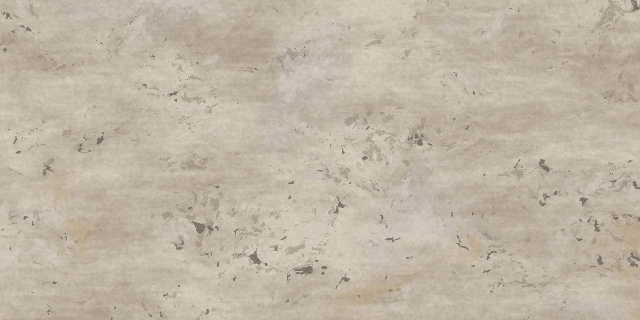
This texture is drawn by a WebGL 1 fragment shader. Its source:

```glsl
precision highp float;
uniform vec2 u_resolution;

const vec3 BASE = vec3(0.765, 0.717, 0.655);
const vec3 TONE_STEP = vec3(0.041, 0.042, 0.043);
const vec3 LILAC_GREY = vec3(0.755, 0.718, 0.692);
const vec3 OCHRE = vec3(0.70, 0.61, 0.46);
const vec3 PALE = vec3(0.825, 0.79, 0.75);
const vec3 STAIN = vec3(0.56, 0.51, 0.45);
const vec3 PIT = vec3(0.40, 0.365, 0.33);

const float PATCH_AMOUNT = 0.45;
const float STREAK_AMOUNT = 0.52;
const float BRUSH_AMOUNT = 0.24;
const float MOTTLE_AMOUNT = 0.30;
const float GRAIN_AMOUNT = 0.85;
const float GRAIN_SCALE = 210.0;
const float FBM_SPREAD = 8.8;

float hash(vec2 p) {
  vec3 q = fract(p.xyx * vec3(0.1031, 0.1030, 0.0973));
  q += dot(q, q.yzx + 33.33);
  return fract((q.x + q.y) * q.z);
}

float noise(vec2 p) {
  vec2 cell = floor(p);
  vec2 f = fract(p);
  f = f * f * (3.0 - 2.0 * f);
  float low = mix(hash(cell), hash(cell + vec2(1.0, 0.0)), f.x);
  float high = mix(hash(cell + vec2(0.0, 1.0)), hash(cell + vec2(1.0)), f.x);
  return mix(low, high, f.y);
}

// Layered noise, centred on zero with a spread near one
float fbm(vec2 p, float gain) {
  float sum = 0.0;
  float total = 0.0;
  float weight = 1.0;
  for (int i = 0; i < 5; i++) {
    sum += weight * noise(p);
    total += weight;
    weight *= gain;
    p = mat2(2.03, 0.10, -0.10, 2.03) * p + vec2(17.3, 41.7);
  }
  return (sum / total - 0.5) * FBM_SPREAD;
}

void main() {
  vec2 p = gl_FragCoord.xy / u_resolution.y;
  vec2 warp = vec2(fbm(p * 5.0 + 3.0, 0.55), fbm(p * 5.0 + 60.0, 0.55));
  vec2 w = p + 0.016 * warp;

  // Cloudy patches, horizontal streaks and fine grain
  float patches = fbm(w * vec2(2.6, 4.0) + 11.0, 0.6);
  float streaks = fbm(w * vec2(3.2, 11.0) + 87.0, 0.62);
  float brush = fbm(p * vec2(7.0, 70.0) + 29.0, 0.6);
  float mottle = fbm(w * vec2(24.0, 34.0) + 140.0, 0.75);
  float grain = noise(p * GRAIN_SCALE) + noise(p * GRAIN_SCALE * 0.55 + 9.0) - 1.0;
  float tone = PATCH_AMOUNT * patches + STREAK_AMOUNT * streaks
             + BRUSH_AMOUNT * brush + MOTTLE_AMOUNT * mottle;
  vec3 color = BASE + TONE_STEP * clamp(tone, -2.4, 1.5);

  // Cool grey film
  float film = fbm(w * vec2(2.2, 2.8) + 205.0, 0.6) + 0.25 * mottle;
  color = mix(color, LILAC_GREY + 0.5 * TONE_STEP * tone, 0.7 * smoothstep(0.5, 1.6, film));

  // Pale scuffs with broken edges
  float scuff = fbm(w * vec2(9.0, 12.0) + 310.0, 0.68) + 0.7 * film;
  color = mix(color, PALE, 0.55 * smoothstep(1.2, 2.4, scuff));

  // Rare rusty blooms
  float rust = fbm(w * vec2(3.5, 4.0) + 423.0, 0.62) + 0.25 * mottle;
  color = mix(color, OCHRE, 0.5 * smoothstep(1.75, 3.0, rust));

  // Flecked stains gathered in drawn-out clusters
  float cluster = fbm(w * vec2(3.6, 7.0) + 518.0, 0.6);
  float fleck = fbm(w * vec2(34.0, 46.0) + 633.0, 0.7);
  float stain = smoothstep(1.65, 2.7, fleck + 0.75 * cluster);
  color = mix(color, STAIN, 0.5 * stain);

  // Sparse small pits and chips
  float chip = fbm(w * vec2(38.0, 44.0) + 751.0, 0.5);
  float pit = smoothstep(2.75, 3.2, chip + 0.6 * cluster + 0.2 * rust);
  color = mix(color, PIT, 0.72 * pit);

  color += TONE_STEP * GRAIN_AMOUNT * grain;
  gl_FragColor = vec4(clamp(color, 0.0, 1.0), 1.0);
}
```
